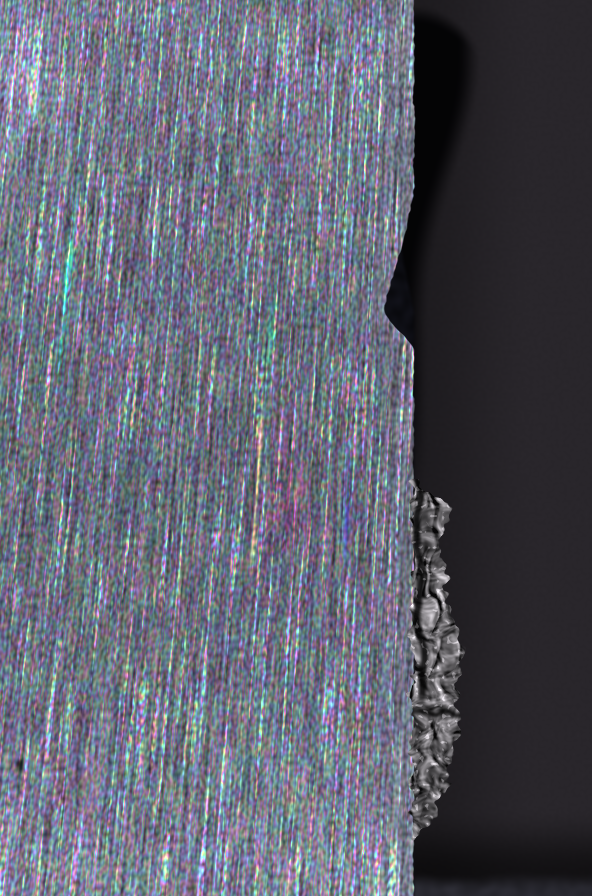
Reproduce this texture procedurally as a Shadertoy shader.

```glsl
// Brushed iridescent metal plate with a chipped edge and a ragged burr, on a dark backdrop.
// Sheared, stretched gradient noise drives a thin-film palette; the silhouettes are
// edge profiles along y, and the burr is a folded noise relief lit from the upper right.

const float PLATE_EDGE = 0.462;
const float LEAN_LEFT = 0.105;
const float LEAN_RIGHT = 0.045;
const vec3 METAL = vec3(0.425, 0.437, 0.502);
const vec3 BACKDROP = vec3(0.148, 0.137, 0.155);
const vec3 SHADOW = vec3(0.015, 0.014, 0.02);
const vec3 CHIP_FACE = vec3(0.05, 0.052, 0.075);
const float FILM_STRENGTH = 0.072;
const float GRAIN_CONTRAST = 0.31;
const float STREAK_CONTRAST = 0.24;
const float SCRATCH_LIGHT = 0.24;
const float CHIP_DEPTH = 0.033;
const float BURR_TOP = 0.464;
const float BURR_STEP = 0.0339;
const float BURR_WIDTH[13] = float[13](0.003, 0.041, 0.028, 0.036, 0.038, 0.049,
    0.056, 0.045, 0.054, 0.041, 0.037, 0.024, 0.0);

float hash(vec2 p) {
    vec3 q = fract(p.xyx * 0.1031);
    q += dot(q, q.yzx + 33.33);
    return fract((q.x + q.y) * q.z);
}

float gradientDot(vec2 cell, vec2 offset) {
    float angle = 6.2832 * hash(cell);
    return dot(vec2(cos(angle), sin(angle)), offset);
}

float noise(vec2 p) {
    vec2 i = floor(p), f = fract(p), e = vec2(0, 1);
    vec2 w = f * f * f * (f * (f * 6.0 - 15.0) + 10.0);
    return 1.5 * mix(
        mix(gradientDot(i, f), gradientDot(i + e.yx, f - e.yx), w.x),
        mix(gradientDot(i + e, f - e), gradientDot(i + 1.0, f - 1.0), w.x), w.y);
}

float leanAt(float x) { return mix(LEAN_LEFT, LEAN_RIGHT, clamp(x / PLATE_EDGE, 0.0, 1.0)); }

// Soft elongated patch that follows the brushing direction
float brushPatch(vec2 p, vec2 centre, vec2 size) {
    vec2 d = p - centre;
    d.x -= leanAt(centre.x) * d.y;
    d /= size;
    return exp(-dot(d, d));
}

float plateEdge(float y) {
    float upper = pow(clamp((0.795 - y) / 0.136, 0.0, 1.0), 1.35);
    float lower = smoothstep(0.605, 0.657, y);
    float rough = 0.0012 * noise(vec2(y * 37.0, 2.5)) + 0.0011 * noise(vec2(y * 150.0, 7.5));
    return PLATE_EDGE + rough - CHIP_DEPTH * min(upper, lower);
}

vec3 plate(vec2 p, float inset) {
    float u = p.x - leanAt(p.x) * (p.y - 0.5);
    float broad = noise(vec2(u * 9.0, p.y * 4.0) + 3.7);
    float blotch = noise(vec2(u * 65.0, p.y * 24.0) + 29.6);
    float brush = noise(vec2(u * 150.0, p.y * 4.5));
    float fibre = noise(vec2(u * 270.0, p.y * 16.0) + 17.3);
    float grain = noise(vec2(u * 270.0, p.y * 150.0) + 41.2);
    float tint = noise(vec2(u * 210.0, p.y * 85.0) + 83.6);

    // Thin-film colour
    float phase = 0.45 + 0.45 * broad + 0.5 * blotch + 0.65 * brush + 0.45 * fibre + 0.6 * tint;
    vec3 film = cos(6.2832 * (phase + vec3(0.0, 0.36, 0.67)));
    float saturation = FILM_STRENGTH * mix(0.4, 1.0, smoothstep(0.0, 0.06, inset));

    // Broad light and fine relief
    float level = 1.0 + 0.15 * smoothstep(0.28, 0.0, p.y) + 0.06 * smoothstep(0.7, 1.0, p.y)
        - 0.09 * brushPatch(p, vec2(0.26, 0.47), vec2(0.3, 0.16))
        + 0.25 * brushPatch(p, vec2(0.02, 0.92), vec2(0.04, 0.07));
    float streak = fibre + 0.8 * noise(vec2(u * 230.0, p.y * 3.0) + 59.1);
    float relief = GRAIN_CONTRAST * grain + STREAK_CONTRAST * streak + 0.12 * blotch;
    vec3 col = (METAL + saturation * film) * level * (1.0 + relief);

    // Long bright scratches
    float scratch = smoothstep(0.24, 0.62, noise(vec2(u * 215.0, p.y * 5.5) + 121.4));
    scratch += 0.6 * smoothstep(0.28, 0.65, noise(vec2(u * 260.0, p.y * 17.0) + 157.8));
    col += scratch * SCRATCH_LIGHT * (1.0 + 0.5 * film) * (0.8 + 0.6 * grain + 0.5 * tint);

    // Stronger coloured reflections
    float glint = 0.7 + 0.8 * fibre + 0.5 * grain;
    col += glint * vec3(-0.2, 0.26, 0.12) * brushPatch(p, vec2(0.075, 0.68), vec2(0.004, 0.10));
    col += glint * vec3(-0.15, 0.2, 0.08) * brushPatch(p, vec2(0.302, 0.62), vec2(0.004, 0.06));
    col += glint * vec3(0.4, 0.33, 0.08) * brushPatch(p, vec2(0.287, 0.455), vec2(0.002, 0.09));
    col += glint * vec3(-0.12, -0.1, 0.26) * brushPatch(p, vec2(0.388, 0.44), vec2(0.0022, 0.05));
    col += glint * vec3(0.1, -0.06, 0.02) * brushPatch(p, vec2(0.32, 0.43), vec2(0.03, 0.07));

    // Pale rim and a small pit
    col += 0.06 * smoothstep(0.007, 0.001, inset);
    return col * (1.0 - 0.7 * brushPatch(p, vec2(0.022, 0.147), vec2(0.004, 0.006)));
}

vec3 backdrop(vec2 p) {
    float dx = p.x - PLATE_EDGE;
    vec3 col = BACKDROP * mix(0.78, 1.08, smoothstep(0.0, 0.14, dx));
    col *= 1.0 + 0.03 * noise(p * 210.0);
    col *= mix(0.45, 1.0, smoothstep(0.025, 0.10, p.y));
    float floorLight = smoothstep(0.027, 0.006, p.y + 0.004 * noise(p * 25.0));
    col = mix(col, vec3(0.16, 0.16, 0.19) * (1.0 + 0.15 * noise(p * 70.0)), floorLight);
    // Rounded shadow narrowing downward
    float width = 0.003 + 0.059 * pow(smoothstep(0.62, 0.93, p.y), 1.5);
    float shadow = smoothstep(0.015, -0.015, dx - width) * smoothstep(0.40, 0.58, p.y);
    shadow *= smoothstep(0.012, -0.012, p.y - 0.985 + 8.0 * dx * dx);
    col = mix(col, SHADOW, shadow);
    float chip = smoothstep(0.003, -0.003, dx + 0.2 * max(p.y - 0.65, 0.0));
    return mix(col, CHIP_FACE * (1.0 + 0.5 * noise(p * 70.0)), chip * smoothstep(0.79, 0.7, p.y));
}

float burrWidth(float y) {
    float t = clamp((BURR_TOP - y) / BURR_STEP, 0.0, 11.999);
    int i = int(t);
    return mix(BURR_WIDTH[i], BURR_WIDTH[i + 1], smoothstep(0.0, 1.0, fract(t)));
}

float burrHeight(vec2 p) {
    p += 0.009 * vec2(noise(p * 40.0), noise(p * 40.0 + 5.2));
    return 1.3 * abs(noise(p * vec2(60.0, 24.0))) + 0.4 * noise(p * 95.0) + 0.16 * noise(p * 240.0);
}

vec3 burr(vec2 p, float dx) {
    float h = burrHeight(p);
    float slope = h - burrHeight(p + vec2(0.0025, 0.003));
    float light = 0.27 + 0.48 * slope + 0.3 * h;
    float bend = 0.008 + 0.009 * noise(vec2(p.y * 24.0, 4.3));
    float crack = smoothstep(0.007, 0.001, abs(dx - bend)) * smoothstep(0.205, 0.23, p.y);
    float ledge = p.y - 0.205 - 0.005 * noise(vec2(p.x * 60.0, 1.7));
    light *= (1.0 - 0.8 * crack) * (1.0 - 0.75 * exp(-pow(ledge / 0.004, 2.0)));
    light += 0.17 * exp(-pow((ledge - 0.009) / 0.005, 2.0));
    light += 0.25 * smoothstep(0.35, 0.7, noise(p * 170.0 + 9.4));
    return max(light, 0.03) * vec3(1.0, 0.98, 1.01);
}

void mainImage(out vec4 fragColor, in vec2 fragCoord) {
    vec2 p = fragCoord / iResolution.y;
    float aa = 1.0 / iResolution.y;
    float inset = plateEdge(p.y) - p.x;
    vec3 col = mix(backdrop(p), plate(p, inset), smoothstep(-aa, aa, inset));

    // Burr silhouette over the plate edge
    float dx = p.x - PLATE_EDGE;
    float ragged = 0.007 * noise(vec2(p.y * 60.0, 3.1)) + 0.004 * noise(p * 120.0);
    float inside = min(burrWidth(p.y) + ragged - dx, dx + 0.002 + ragged);
    inside = min(inside, min(BURR_TOP - p.y + ragged, p.y - 0.058));
    col = mix(col, burr(p, dx), smoothstep(-aa, aa, inside));
    fragColor = vec4(clamp(col, 0.0, 1.0), 1.0);
}
```
